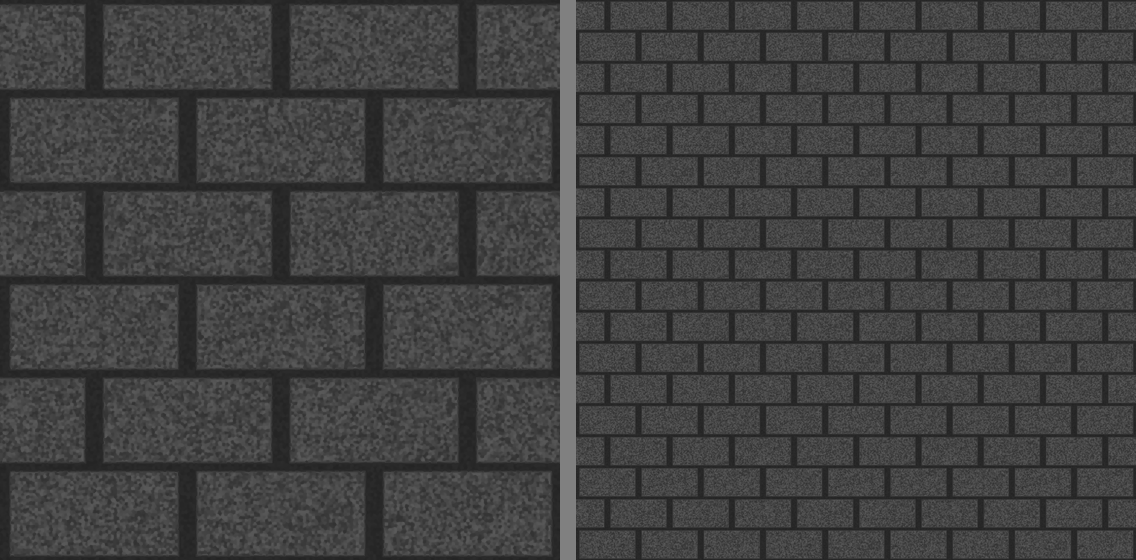
Left, the tile; right, the same tile 3 across and 3 down.
Reproduce this pattern procedurally as a WebGL 1 fragment shader.

```glsl
precision highp float;

// Dark grey brick wall in running bond: three bricks across, six courses down.
// Each brick is a box distance function; a wrapping cellular noise, blended
// softly between its cells, grains the faces and roughens the edges.

uniform vec2 u_resolution;

const vec2  BRICK_COUNT  = vec2(3.0, 6.0);       // the course count must be even
const vec2  BRICK_HALF   = vec2(0.1504, 0.0756); // half size of a brick face
const vec2  WALL_OFFSET  = vec2(0.0016, -0.0006);
const float EDGE_SOFT    = 0.0026;
const float EDGE_ROUGH   = 0.0045;
const float GRAIN_CELLS  = 192.0;                // grains across, whole number
const float GRAIN_FALL   = 5.0;                  // higher gives crisper grains
const float BRICK_TONE   = 0.274;
const float BRICK_GRAIN  = 0.16;
const float MORTAR_TONE  = 0.155;
const float MORTAR_GRAIN = 0.035;

vec3 hash3(vec2 p) {
  vec3 q = fract(p.xyx * vec3(0.1031, 0.1030, 0.0973));
  q += dot(q, q.yxz + 33.33);
  return fract((q.xxy + q.yzz) * q.zyx);
}

// Random tones at jittered points, averaged by distance; period 1, range 0 to 1.
float cellGrain(vec2 uv) {
  vec2 p = uv * GRAIN_CELLS;
  vec2 cell = floor(p);
  vec2 f = p - cell;
  float sum = 0.0;
  float total = 0.0;
  for (int y = -1; y <= 1; y++) {
    for (int x = -1; x <= 1; x++) {
      vec2 neighbour = vec2(float(x), float(y));
      vec3 rnd = hash3(mod(cell + neighbour, GRAIN_CELLS));
      vec2 d = neighbour + 0.15 + 0.7 * rnd.xy - f;
      float weight = exp(-GRAIN_FALL * dot(d, d));
      sum += weight * rnd.z;
      total += weight;
    }
  }
  return sum / total;
}

// Signed distance to the nearest brick, negative inside.
float brickDistance(vec2 uv) {
  vec2 p = (uv - WALL_OFFSET) * BRICK_COUNT;
  p.x += 0.5 * mod(floor(p.y), 2.0);
  vec2 d = abs(fract(p) - 0.5) / BRICK_COUNT - BRICK_HALF;
  return length(max(d, 0.0)) + min(max(d.x, d.y), 0.0);
}

void main() {
  vec2 uv = gl_FragCoord.xy / u_resolution;
  float grain = cellGrain(uv) - 0.5;

  // Brick coverage with a slightly ragged, soft edge
  float soft = max(EDGE_SOFT, 0.75 / min(u_resolution.x, u_resolution.y));
  float dist = brickDistance(uv) + EDGE_ROUGH * grain;
  float brick = 1.0 - smoothstep(-soft, soft, dist);

  // Grained faces over nearly flat mortar
  float mortarTone = MORTAR_TONE + MORTAR_GRAIN * grain;
  float brickTone = BRICK_TONE + BRICK_GRAIN * grain;
  gl_FragColor = vec4(vec3(mix(mortarTone, brickTone, brick)), 1.0);
}
```
